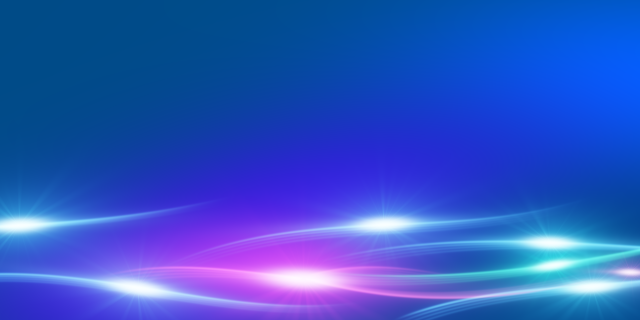
This background is drawn by a WebGL 2 fragment shader. Its source:

```glsl
#version 300 es
precision highp float;
// Glowing ribbons of light with soft flares, flowing over a blue and violet gradient.
uniform vec2 u_resolution;
out vec4 fragColor;

const vec3 TEAL = vec3(0.0, 0.295, 0.53);
const vec3 AZURE = vec3(0.0, 0.40, 1.0);
const vec3 INDIGO = vec3(0.20, 0.09, 0.90);
const vec3 VIOLET = vec3(0.25, 0.08, 0.87);
const vec3 NAVY = vec3(0.0, 0.20, 0.50);
const vec3 CYAN = vec3(0.16, 0.75, 1.0);
const vec3 SKY = vec3(0.06, 0.50, 1.0);
const vec3 MINT = vec3(0.02, 0.95, 0.55);
const vec3 PINK = vec3(1.0, 0.12, 0.70);

vec2 hashGradient(vec2 cell) {
  float h = fract(sin(dot(cell, vec2(127.1, 311.7))) * 43758.5);
  return vec2(cos(h * 6.2832), sin(h * 6.2832));
}

float gradientNoise(vec2 p) {
  vec2 i = floor(p), f = fract(p);
  vec2 u = f * f * (3.0 - 2.0 * f), e = vec2(1.0, 0.0);
  float low = mix(dot(hashGradient(i), f), dot(hashGradient(i + e), f - e), u.x);
  float high = mix(dot(hashGradient(i + e.yx), f - e.yx),
                   dot(hashGradient(i + 1.0), f - 1.0), u.x);
  return mix(low, high, u.y);
}

// Soft elliptical spot, 1 at its centre; lean shears it upward to the right.
float blob(vec2 p, vec2 centre, vec2 radii, float lean) {
  vec2 q = p - centre;
  q.y -= lean * q.x;
  q /= radii;
  return exp(-dot(q, q));
}

vec3 backdrop(vec2 p) {
  vec3 col = mix(TEAL, AZURE, blob(p, vec2(2.05, 0.75), vec2(0.80, 0.32), 0.0));
  col = mix(col, INDIGO, 0.97 * blob(p, vec2(1.0, 0.34), vec2(0.80, 0.31), 0.2));
  col = mix(col, VIOLET, 0.9 * blob(p, vec2(0.45, 0.11), vec2(0.60, 0.25), 0.12));
  return mix(col, NAVY, 0.9 * blob(p, vec2(1.95, 0.18), vec2(0.50, 0.23), 0.0));
}

// Bundle of fine strands along a cubic from a to b; slopes, spread and fade hold start and end.
vec3 ribbon(vec2 p, vec2 a, vec2 b, vec2 slopes, vec2 spread, vec2 fade, vec3 tint) {
  float span = b.x - a.x;
  float t = (p.x - a.x) / span;
  if (t < 0.0 || t > 1.0) return vec3(0.0);
  float s = 1.0 - t;
  float ease = t * t * (3.0 - 2.0 * t);
  float y = mix(a.y, b.y, ease) + span * t * s * (s * slopes.x - t * slopes.y);
  float tilt = 6.0 * t * s * (b.y - a.y) / span
             + s * (1.0 - 3.0 * t) * slopes.x + t * (3.0 * t - 2.0) * slopes.y;
  float d = (p.y - y) / sqrt(1.0 + tilt * tilt);
  float ends = smoothstep(0.0, fade.x, t) * smoothstep(0.0, fade.y, s);
  vec3 light = tint * 0.30 * exp(-abs(d) / 0.015);
  for (int k = 0; k < 4; k++) {
    float n = float(k);
    float e = d + n * mix(spread.x, spread.y, t);
    float line = exp(-e * e / 0.000016) / (1.0 + 1.2 * n);
    light += line * (tint * 1.15 + 0.22);
  }
  return light * ends;
}

// White-hot core and streak inside a tinted halo with faint rays.
vec3 flare(vec2 p, vec2 centre, float size, float lean, vec3 tint) {
  vec2 q = (p - centre) / size;
  q.y -= lean * q.x;
  float core = exp(-dot(q * vec2(14.0, 55.0), q * vec2(14.0, 55.0)));
  float streak = exp(-length(q * vec2(7.0, 95.0)));
  float halo = exp(-length(q * vec2(10.0, 19.0)));
  float rays = gradientNoise(normalize(q + 0.0001) * 6.0 + centre * 9.0);
  rays = max(0.0, rays) * exp(-length(q * vec2(9.0, 17.0)));
  return vec3(2.3) * core + (tint + 0.35) * 1.2 * streak + tint * (1.5 * halo + 0.7 * rays);
}

vec3 ribbons(vec2 p) {
  vec3 light = ribbon(p, vec2(-0.01, 0.292), vec2(0.75, 0.392), vec2(0.05, 0.26),
                      vec2(0.002, 0.006), vec2(0.01, 0.9), SKY);
  light += ribbon(p, vec2(0.47, 0.146), vec2(1.87, 0.391), vec2(0.5, 0.35),
                  vec2(0.011, 0.006), vec2(0.5, 0.55), SKY);
  light += ribbon(p, vec2(0.96, 0.172), vec2(2.01, 0.227), vec2(0.28, -0.06),
                  vec2(0.013, 0.003), vec2(0.6, 0.01), SKY);
  light += ribbon(p, vec2(-0.01, 0.143), vec2(1.15, 0.058), vec2(0.02, 0.16),
                  vec2(0.007, 0.006), vec2(0.01, 0.5), SKY);
  light += ribbon(p, vec2(0.29, 0.128), vec2(0.95, 0.130), vec2(0.3, -0.1),
                  vec2(0.014, 0.003), vec2(0.7, 0.05), PINK);
  light += 0.75 * ribbon(p, vec2(0.95, 0.130), vec2(1.95, 0.151), vec2(-0.28, 0.28),
                         vec2(-0.002, -0.009), vec2(0.05, 0.5), PINK);
  light += 0.75 * ribbon(p, vec2(0.97, 0.154), vec2(2.01, 0.221), vec2(-0.12, 0.2),
                         vec2(0.010, 0.004), vec2(0.5, 0.01), MINT);
  light += 0.5 * ribbon(p, vec2(0.95, 0.135), vec2(1.45, 0.13), vec2(0.3, -0.2),
                        vec2(0.002, 0.012), vec2(0.1, 0.8), PINK);
  return light + ribbon(p, vec2(1.22, -0.005), vec2(2.01, 0.122), vec2(0.4, 0.1),
                        vec2(0.012, 0.004), vec2(0.2, 0.01), SKY);
}

vec3 flares(vec2 p) {
  vec3 light = flare(p, vec2(0.06, 0.296), 1.05, 0.05, CYAN);
  light += flare(p, vec2(1.20, 0.299), 1.0, 0.05, CYAN);
  light += flare(p, vec2(0.43, 0.100), 1.05, -0.15, CYAN);
  light += flare(p, vec2(0.95, 0.128), 1.45, -0.04, PINK + vec3(0.0, 0.0, 0.2));
  light += flare(p, vec2(1.72, 0.241), 0.9, -0.03, CYAN);
  light += flare(p, vec2(1.73, 0.171), 0.7, 0.15, MINT);
  light += flare(p, vec2(1.85, 0.104), 0.95, 0.06, CYAN);
  return light + 0.7 * flare(p, vec2(1.97, 0.149), 0.5, -0.03, PINK);
}

void main() {
  vec2 p = gl_FragCoord.xy / u_resolution * vec2(2.0, 1.0);
  vec3 light = ribbons(p) + flares(p);
  light += vec3(0.72, 0.12, 0.7) * blob(p, vec2(0.86, 0.155), vec2(0.30, 0.115), 0.0);
  light += vec3(0.22, 0.03, 0.35) * blob(p, vec2(0.54, 0.19), vec2(0.28, 0.11), 0.1);
  // Added light saturates smoothly toward white.
  fragColor = vec4(1.0 - (1.0 - backdrop(p)) * exp(-light), 1.0);
}
```
